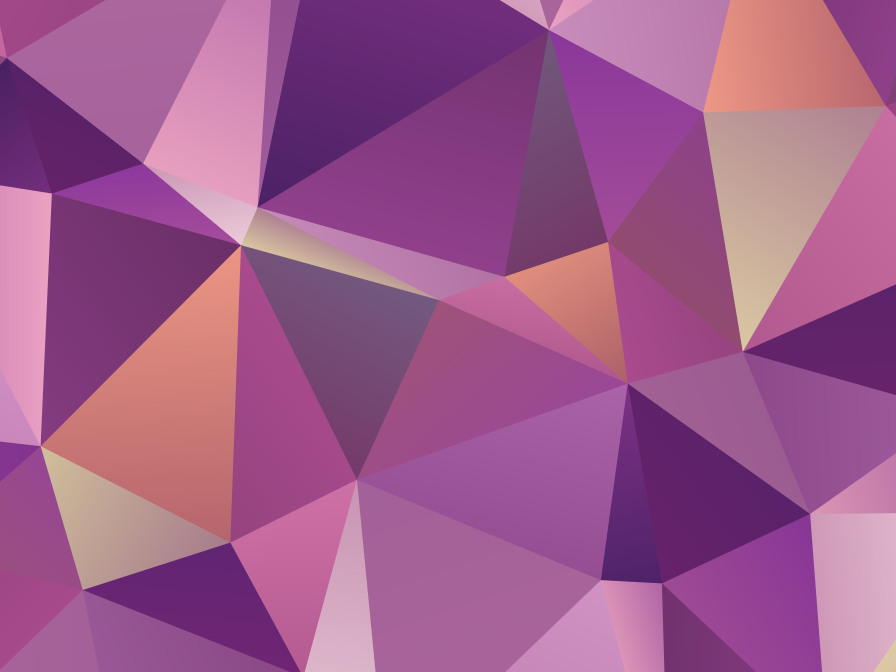
Write a WebGL 2 fragment shader that draws this background.

```glsl
#version 300 es
precision highp float;
// Low-poly mosaic of plum, rose and peach triangles, each with its own gradient.
// A tilted grid of jittered vertices forms quads; every quad is split along a
// valid diagonal and its two triangles are blended by antialiased coverage.

uniform vec2 u_resolution;
out vec4 outColor;

const float CELL_SIZE = 0.26;          // grid step, in canvas heights
const float GRID_TILT = 0.32;          // radians
const vec2  GRID_OFFSET = vec2(7.3, 4.6);
const float JITTER = 0.42;             // vertex shift, below 0.5 keeps quads simple
const float TONE_VARIATION = 0.05;     // brightness change between triangles
const float TAU = 6.2832;

// Gradient ends of the triangle colours, used in equal shares
const int SWATCHES = 15;
const vec3 GRADIENT_START[SWATCHES] = vec3[](
    vec3(0.81, 0.57, 0.76), vec3(0.30, 0.13, 0.40), vec3(0.67, 0.40, 0.61),
    vec3(0.58, 0.27, 0.57), vec3(0.91, 0.58, 0.51), vec3(0.53, 0.21, 0.59),
    vec3(0.90, 0.62, 0.74), vec3(0.42, 0.14, 0.43), vec3(0.68, 0.30, 0.57),
    vec3(0.85, 0.78, 0.63), vec3(0.54, 0.24, 0.52), vec3(0.93, 0.80, 0.86),
    vec3(0.64, 0.37, 0.63), vec3(0.82, 0.45, 0.66), vec3(0.46, 0.36, 0.51));
const vec3 GRADIENT_END[SWATCHES] = vec3[](
    vec3(0.73, 0.47, 0.67), vec3(0.48, 0.19, 0.51), vec3(0.64, 0.38, 0.60),
    vec3(0.60, 0.31, 0.46), vec3(0.70, 0.39, 0.42), vec3(0.62, 0.29, 0.58),
    vec3(0.70, 0.40, 0.66), vec3(0.36, 0.14, 0.43), vec3(0.60, 0.27, 0.51),
    vec3(0.68, 0.50, 0.57), vec3(0.43, 0.19, 0.42), vec3(0.80, 0.59, 0.71),
    vec3(0.56, 0.29, 0.55), vec3(0.72, 0.36, 0.58), vec3(0.47, 0.23, 0.42));

vec2 hash2(vec2 p) {
    vec3 h = fract(p.xyx * vec3(0.1031, 0.1030, 0.0973));
    h += dot(h, h.yzx + 33.33);
    return fract((h.xx + h.yz) * h.zy);
}

vec2 gridVertex(vec2 node) {
    return node + JITTER * (2.0 * hash2(node + 50.0) - 1.0);
}

float cross2(vec2 a, vec2 b) {
    return a.x * b.y - a.y * b.x;
}

// Signed distance to the line from a to b, positive on its left
float edgeDistance(vec2 p, vec2 a, vec2 b) {
    return cross2(b - a, p - a) / length(b - a);
}

// True when b and d lie on opposite sides of the diagonal from a to c
bool splitsQuad(vec2 a, vec2 b, vec2 c, vec2 d) {
    return cross2(c - a, b - a) * cross2(c - a, d - a) < 0.0;
}

// Linear gradient across a triangle, in a random direction
vec3 triangleColor(vec2 p, vec2 a, vec2 b, vec2 c, vec2 cell, float part) {
    vec2 random = hash2(cell * 2.0 + vec2(part + 81.0, 27.0));
    vec2 dir = vec2(cos(TAU * random.x), sin(TAU * random.x));
    vec3 reach = vec3(dot(a, dir), dot(b, dir), dot(c, dir));
    float low = min(reach.x, min(reach.y, reach.z));
    float high = max(reach.x, max(reach.y, reach.z));
    float t = clamp((dot(p, dir) - low) / (high - low), 0.0, 1.0);

    // Lattice order keeps equal swatches far apart
    float slot = mod(4.0 * cell.x + cell.y + 6.0 * part, float(SWATCHES));
    int swatch = int(slot + 0.5) % SWATCHES;
    float tone = 1.0 + TONE_VARIATION * (2.0 * random.y - 1.0);
    return tone * mix(GRADIENT_START[swatch], GRADIENT_END[swatch], t);
}

// Colour weighted by coverage, with the coverage in alpha
vec4 drawTriangle(vec2 p, vec2 a, vec2 b, vec2 c, vec2 cell, float part, float pixel) {
    float inside = min(edgeDistance(p, a, b),
                       min(edgeDistance(p, b, c), edgeDistance(p, c, a)));
    float coverage = clamp(inside / pixel + 0.5, 0.0, 1.0);
    if (coverage <= 0.0) return vec4(0.0);
    return coverage * vec4(triangleColor(p, a, b, c, cell, part), 1.0);
}

void main() {
    // Canvas to tilted grid space
    float co = cos(GRID_TILT), si = sin(GRID_TILT);
    vec2 p = mat2(co, si, -si, co) * gl_FragCoord.xy / (u_resolution.y * CELL_SIZE);
    p += GRID_OFFSET;
    float pixel = 1.0 / (u_resolution.y * CELL_SIZE);

    vec4 sum = vec4(0.0);
    for (int y = -1; y <= 1; y++) {
        for (int x = -1; x <= 1; x++) {
            vec2 cell = floor(p) + vec2(x, y);
            vec2 a = gridVertex(cell);
            vec2 b = gridVertex(cell + vec2(1.0, 0.0));
            vec2 c = gridVertex(cell + vec2(1.0, 1.0));
            vec2 d = gridVertex(cell + vec2(0.0, 1.0));

            // Shorter diagonal, unless it leaves the quad
            bool useAC = splitsQuad(a, b, c, d) &&
                (!splitsQuad(b, c, d, a) || distance(a, c) < distance(b, d));
            vec2 apex = useAC ? c : d;
            vec2 base = useAC ? a : b;
            sum += drawTriangle(p, a, b, apex, cell, 0.0, pixel);
            sum += drawTriangle(p, base, c, d, cell, 1.0, pixel);
        }
    }
    outColor = vec4(sum.rgb / max(sum.a, 0.001), 1.0);
}
```
